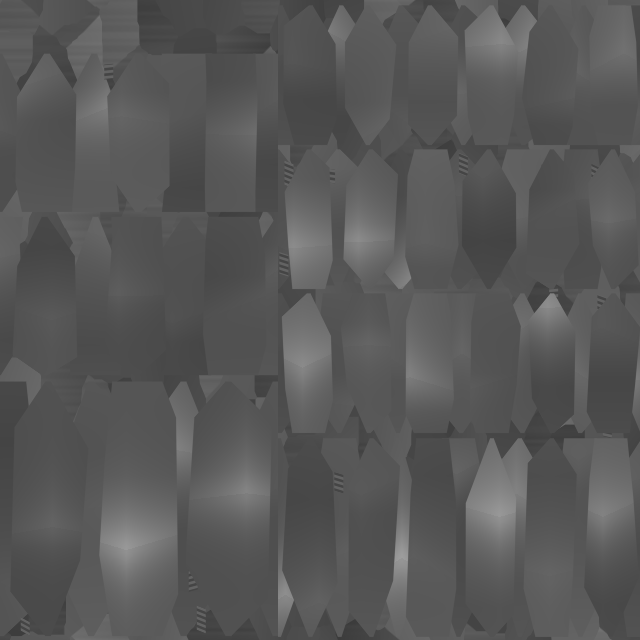
Reproduce this texture procedurally as a WebGL 1 fragment shader.

```glsl
precision highp float;
uniform vec2 u_resolution;

const float SECTION_X = 0.435;   // boundary between wide and narrow columns
const vec2 SHARD_SIZE = vec2(0.055, 0.085);

float hash(vec2 p) {
  vec3 q = fract(p.xyx * vec3(0.1031, 0.1030, 0.0973));
  q += dot(q, q.yzx + 33.33);
  return fract((q.x + q.y) * q.z);
}

float pick(vec2 id, float channel) {
  return hash(id + channel * vec2(17.31, 5.73));
}

float noise1(float x, float seed) {
  float i = floor(x);
  return mix(hash(vec2(i, seed)), hash(vec2(i + 1.0, seed)), smoothstep(0.0, 1.0, x - i));
}

// Flat tone with a slight slope and optional fine horizontal streaks
float shardTone(vec2 p, vec2 offset, vec2 id) {
  float tone = 0.262 + 0.15 * pow(pick(id, 3.0), 1.6);
  vec2 slope = vec2(pick(id, 4.0), pick(id, 5.0)) - 0.5;
  float streak = (noise1(p.y * 190.0, id.x + 9.0) - 0.5) * step(0.6, pick(id, 6.0));
  return tone + 0.07 * dot(slope, offset) + 0.03 * streak;
}

// Angular cells under a polygonal distance, blended across their borders
float shards(vec2 p, float px) {
  vec2 g = p / SHARD_SIZE;
  vec2 base = floor(g);
  float near = 9.0, second = 9.0, nearTone = 0.3, secondTone = 0.3;
  for (int j = -1; j <= 1; j++) {
    for (int i = -1; i <= 1; i++) {
      vec2 id = base + vec2(float(i), float(j)) + 40.0;
      vec2 d = g - (id - 40.0) - vec2(pick(id, 1.0), pick(id, 2.0));
      vec2 a = abs(d);
      float dist = max(a.x + 0.12 * a.y, 0.4 * a.x + a.y);
      float tone = shardTone(p, d, id);
      if (dist < near) {
        second = near;
        secondTone = nearTone;
        near = dist;
        nearTone = tone;
      } else if (dist < second) {
        second = dist;
        secondTone = tone;
      }
    }
  }
  float blend = clamp(0.5 + 0.5 * (second - near) * SHARD_SIZE.x / px, 0.5, 1.0);
  return mix(secondTone, nearTone, blend);
}

// Half width along a blade: tip, two shoulders, tip
float profile(float t, vec4 width, float low, float high) {
  if (t < low) return mix(width.x, width.y, t / low);
  if (t < high) return mix(width.y, width.z, (t - low) / (high - low));
  return mix(width.z, width.w, (t - high) / (1.0 - high));
}

float sideWidth(float t, vec2 id, float channel, vec2 tips, float fill) {
  vec2 w = fill * (0.36 + 0.15 * vec2(pick(id, channel), pick(id, channel + 1.0)));
  float low = 0.1 + 0.25 * pick(id, channel + 2.0);
  float high = 0.67 + 0.21 * pick(id, channel + 3.0);
  return profile(t, vec4(tips.x, w, tips.y), low, high);
}

// Dark gradient with a creased glow that peaks on a fold
float bladeTone(vec2 q, vec2 size, vec2 id) {
  float tone = 0.258 + 0.055 * pick(id, 20.0);
  tone += 0.08 * abs(q.y - mix(0.15, 0.85, pick(id, 21.0)));
  vec2 g = (q - vec2(pick(id, 22.0), 0.1 + 0.8 * pick(id, 23.0))) * size;
  float fold = g.y + (pick(id, 24.0) - 0.5) * 1.4 * abs(g.x);
  float reach = fold > 0.0 ? 13.0 : 21.0;
  float crease = sqrt(fold * fold + 0.0002);
  float strength = 0.06 + 0.29 * pow(pick(id, 25.0), 2.5);
  return tone + strength * exp(-crease * reach - abs(g.x) * 9.0);
}

// One layer of tall faceted blades standing in rows
float blades(float under, vec2 p, float shift, float seed, float fill, float px) {
  float right = step(SECTION_X, p.x);
  float pitch = mix(0.145, 0.095, right);
  float firstRow = mix(0.41, 0.32, right);
  float rowHeight = mix(0.255, 0.225, right);
  float row = p.y < firstRow ? 0.0 : 1.0 + floor((p.y - firstRow) / rowHeight);
  float start = row < 0.5 ? 0.0 : firstRow + (row - 1.0) * rowHeight;
  vec2 size = vec2(pitch, row < 0.5 ? firstRow : rowHeight);
  float column = (p.x - right * SECTION_X) / pitch + shift;
  vec2 id = vec2(floor(column) + right * 11.0, row) + seed;
  vec2 q = vec2(fract(column), (p.y - start) / size.y);

  float narrow = row > 0.5 && right < 0.5 ? 0.76 : 1.0;
  vec2 tips = 0.03 + 0.24 * step(0.58, vec2(pick(id, 1.0), pick(id, 2.0)));
  float t = clamp((q.y - 0.015) / 0.97, 0.0, 1.0);
  float x = q.x - 0.5 - 0.08 * (pick(id, 3.0) - 0.5);
  float leftEdge = x + sideWidth(t, id, 5.0, tips, fill * narrow);
  float rightEdge = sideWidth(t, id, 10.0, tips, fill * narrow) - x;
  float inset = min(min(leftEdge, rightEdge) * size.x, (0.485 - abs(q.y - 0.5)) * size.y);
  float mask = smoothstep(-px, px, inset) * step(start, 0.9);
  return mix(under, bladeTone(q, size, id), mask);
}

// Sparse little patches of slanted teeth
float combs(float tone, vec2 p, float px) {
  vec2 id = floor(p / 0.07);
  vec2 d = p - (id + 0.3 + 0.4 * vec2(pick(id, 31.0), pick(id, 32.0))) * 0.07;
  d.y += d.x * (pick(id, 33.0) - 0.4);
  vec2 extent = vec2(0.007, 0.010 + 0.012 * pick(id, 34.0));
  vec2 inside = smoothstep(vec2(-px), vec2(px), extent - abs(d));
  float tooth = (abs(fract(d.y / 0.0085) - 0.5) - 0.25) * 0.0085;
  float shade = mix(0.27, 0.39, smoothstep(-px, px, tooth));
  return mix(tone, shade, inside.x * inside.y * step(0.85, pick(id, 35.0)));
}

void main() {
  vec2 p = gl_FragCoord.xy / u_resolution.y;
  float px = 0.7 / u_resolution.y;
  float tone = shards(p, px);
  tone = blades(tone, p, 0.5, 71.0, 0.8, px);
  tone = combs(tone, p, px);
  tone = blades(tone, p, 0.0, 23.0, 0.92, px);
  gl_FragColor = vec4(vec3(tone), 1.0);
}
```
